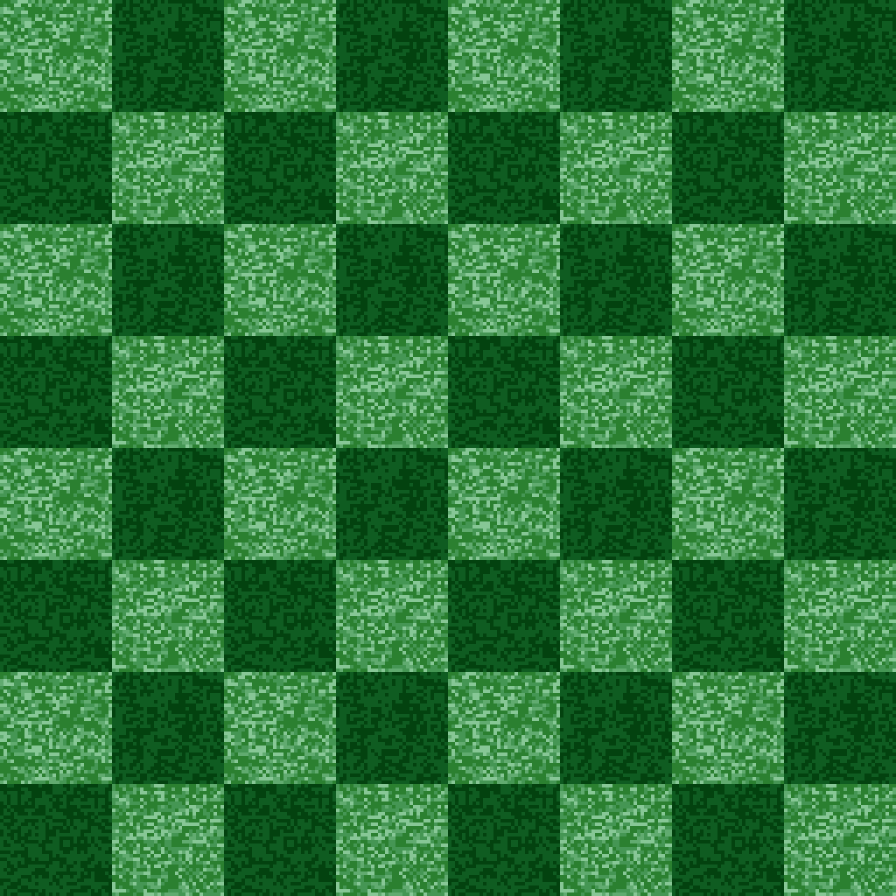
This pattern is drawn by a WebGL 2 fragment shader. Its source:

```glsl
#version 300 es
precision highp float;
// Green checkerboard of 8 by 8 squares, each speckled with 32 by 32 grains of grass.

uniform vec2 u_resolution;
out vec4 fragColor;

// Integer hash of a grain, from 0 to 1.
float hash(ivec2 p, uint seed) {
    uint h = uint(p.x) * 1597u + uint(p.y) * 51749u + seed * 7919u;
    h = (h ^ (h >> 16)) * 73244475u;
    h = (h ^ (h >> 15)) * 73244475u;
    h ^= h >> 16;
    return float(h & 65535u) / 65536.0;
}

// Speckle that wraps every two squares; some grains join their left neighbour.
float speckle(ivec2 grain) {
    ivec2 p = grain & 63;
    if (hash(p, 1u) < 0.2) p.x = (p.x + 63) & 63;
    return hash(p, 2u);
}

vec3 darkGrass(float n) {
    return n < 0.54 ? vec3(0.06, 0.36, 0.13) : vec3(0.01, 0.26, 0.06);
}

vec3 lightGrass(float n) {
    if (n < 0.43) return vec3(0.17, 0.50, 0.19);
    if (n < 0.67) return vec3(0.27, 0.59, 0.33);
    if (n < 0.84) return vec3(0.38, 0.67, 0.44);
    return vec3(0.53, 0.78, 0.59);
}

vec3 lawn(vec2 uv) {
    ivec2 grain = ivec2(floor(fract(uv) * 256.0));
    ivec2 square = grain / 32;
    float n = speckle(grain);
    bool isLight = ((square.x + square.y) & 1) == 1;
    return isLight ? lightGrass(n) : darkGrass(n);
}

void main() {
    // Average four samples per pixel to smooth the grain edges.
    vec3 color = vec3(0.0);
    for (int i = 0; i < 4; i++) {
        vec2 offset = vec2(i & 1, i >> 1) * 0.5 - 0.25;
        color += lawn((gl_FragCoord.xy + offset) / u_resolution) * 0.25;
    }
    fragColor = vec4(color, 1.0);
}
```
